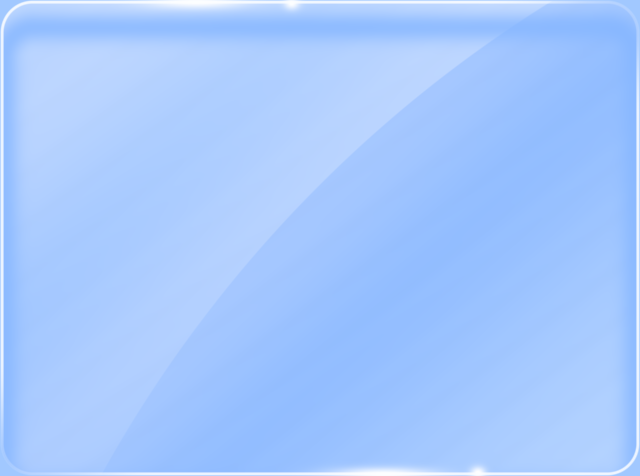
Give the GLSL for this background, as a Shadertoy shader.

```glsl
const vec3 BAND_BLUE = vec3(0.575, 0.742, 1.0);
const vec3 CREST_BLUE = vec3(0.645, 0.780, 1.0);
const vec3 CORNER_BLUE = vec3(0.705, 0.825, 1.0);
const vec3 EDGE_BLUE = vec3(0.525, 0.715, 1.0);
const vec3 OUTER_BLUE = vec3(0.63, 0.785, 1.0);
const vec3 GLINT = vec3(0.99, 0.995, 1.0);

const float BAND_POS = 0.465;      // darkest diagonal, as x - y
const float WAVE_LENGTH = 0.78;
const vec2 ARC_CENTER = vec2(2.592, -1.312);
const float ARC_RADIUS = 2.718;
const float PANEL_TOP = 0.942;
const float PANEL_BOTTOM = -0.028;
const float PANEL_INSET = 0.009;
const float GLOW_WIDTH = 0.030;
const float RIM_INSET = 0.0045;
const float RIM_WIDTH = 0.0030;
const float CORNER_RADIUS = 0.064;

float roundedBox(vec2 p, vec2 low, vec2 high, float radius) {
    vec2 q = abs(p - 0.5 * (low + high)) - 0.5 * (high - low) + radius;
    return length(max(q, 0.0)) + min(max(q.x, q.y), 0.0) - radius;
}

float softSpot(vec2 p, vec2 center, vec2 size) {
    vec2 q = (p - center) / size;
    return exp(-dot(q, q));
}

// Diagonal satin: a wave on the upper left, a long ramp on the lower right
vec3 satin(vec2 p) {
    float t = p.x - p.y - BAND_POS;
    float wave = 0.5 - 0.5 * cos(6.28318 * t / WAVE_LENGTH);
    vec3 color = t < 0.0 ? mix(BAND_BLUE, CREST_BLUE, wave)
                         : mix(BAND_BLUE, CORNER_BLUE, smoothstep(-0.12, 0.82, t) - 0.045);
    float s = p.y - 0.75 * p.x;
    float streaks = sin(s * 61.0) + 0.6 * sin(s * 113.0 + 2.0 * p.x);
    return color + 0.0025 * streaks;
}

void mainImage(out vec4 fragColor, in vec2 fragCoord) {
    float pixel = 1.0 / iResolution.y;
    vec2 p = fragCoord * pixel;
    vec2 size = vec2(iResolution.x * pixel, 1.0);

    vec3 color = satin(p);

    // Glass sheen above the arc
    float arc = length(p - ARC_CENTER) - ARC_RADIUS;
    float sheen = smoothstep(-pixel, pixel, arc) * (0.09 + 0.20 * p.y);
    color = mix(color, vec3(1.0), sheen);

    // Blue glow along the inner panel, with a paler strip above it
    float panel = roundedBox(p, vec2(PANEL_INSET, PANEL_BOTTOM),
                             vec2(size.x - PANEL_INSET, PANEL_TOP), CORNER_RADIUS);
    float glow = exp(-pow(panel / GLOW_WIDTH, 2.0));
    color = mix(color, EDGE_BLUE, 0.78 * glow);
    color = mix(color, vec3(1.0), 0.10 * smoothstep(0.01, 0.055, panel));

    // White rim, fading at the upper right and lower left corners
    float rim = roundedBox(p, vec2(RIM_INSET), size - RIM_INSET, CORNER_RADIUS);
    color = mix(color, OUTER_BLUE, smoothstep(0.0, 2.0 * pixel, rim));
    vec2 side = 2.0 * p / size - 1.0;
    float strength = 0.85 - 0.65 * smoothstep(0.5, 0.95, side.x * side.y);
    float line = 1.0 - smoothstep(RIM_WIDTH - pixel, RIM_WIDTH + pixel, abs(rim));
    color = mix(color, GLINT, strength * line);

    // Glints on the top and bottom rims
    float glints = softSpot(p, vec2(0.306 * size.x, 0.996), vec2(0.105, 0.014))
                 + softSpot(p, vec2(0.456 * size.x, 0.993), vec2(0.016, 0.013))
                 + softSpot(p, vec2(0.599 * size.x, 0.004), vec2(0.110, 0.014))
                 + softSpot(p, vec2(0.747 * size.x, 0.007), vec2(0.016, 0.013));
    color = mix(color, GLINT, clamp(glints, 0.0, 1.0));

    fragColor = vec4(clamp(color, 0.0, 1.0), 1.0);
}
```
